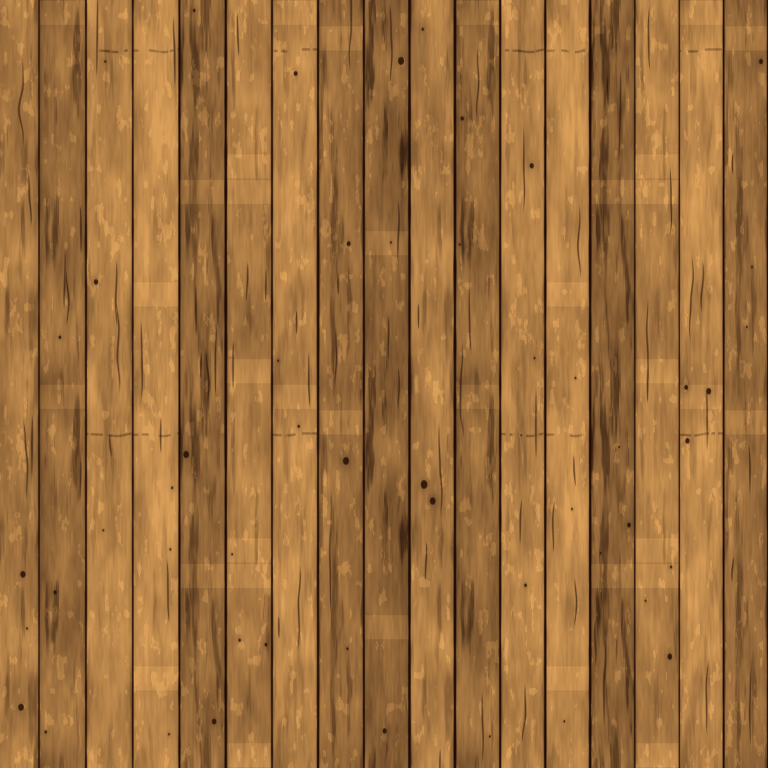
Write a Shadertoy shader that draws this texture.

```glsl
// Weathered brown boards standing side by side, with dark seams, grain, knots and worn patches.

const vec3 GAP_COLOR = vec3(0.12, 0.05, 0.02);
const vec3 WOOD_COLOR = vec3(0.75, 0.54, 0.30);

const float FIRST_SEAM = 0.0508;    // right edge of the cut-off first board
const float BOARD_WIDTH = 0.0613;   // width of the boards at the left
const float NARROWING = 0.000125;   // boards get slightly narrower to the right
const float SET_SIZE = 9.0;         // boards before the tones come round again
const float TILES_DOWN = 2.0;       // vertical repeats of the weathering
const float TONES[9] = float[9](0.86, 0.73, 0.99, 1.0, 0.74, 0.86, 0.97, 0.83, 0.66);

const float SEAM_HALF_WIDTH = 0.0014;
const float WEAR_AMOUNT = 0.50;
const float GRAIN_AMOUNT = 0.20;
const float PATCH_ROWS = 15.0;
const float SCRATCH_HEIGHT = 0.87;  // within one vertical tile
const int CRACKS = 4;
const int KNOTS = 3;

float hash(vec2 p) {
    vec3 q = fract(p.xyx * 0.1031);
    q += dot(q, q.yzx + 33.33);
    return fract((q.x + q.y) * q.z);
}

// Value noise that wraps vertically after a whole number of cells.
float noise(vec2 p, float seed, float period) {
    vec2 cell = floor(p), f = fract(p);
    f = f * f * (3.0 - 2.0 * f);
    float x = cell.x + seed * 71.0;
    float y0 = mod(cell.y, period), y1 = mod(cell.y + 1.0, period);
    return mix(mix(hash(vec2(x, y0)), hash(vec2(x + 1.0, y0)), f.x),
               mix(hash(vec2(x, y1)), hash(vec2(x + 1.0, y1)), f.x), f.y);
}

float fbm(vec2 p, float seed, float period) {
    float sum = 0.0, weight = 0.5;
    for (int i = 0; i < 4; i++) {
        sum += weight * noise(p, seed, period);
        p *= 2.0;
        period *= 2.0;
        weight *= 0.5;
    }
    return sum / 0.9375;
}

// Board number plus position across it, from the canvas x.
float boardCoord(float x) {
    float offset = x - FIRST_SEAM;
    float root = sqrt(BOARD_WIDTH * BOARD_WIDTH - 4.0 * NARROWING * offset);
    return 1.0 + 2.0 * offset / (BOARD_WIDTH + root);
}

// Thin, wavering vertical splits.
float cracks(vec2 pos, float board, float pixel) {
    float mask = 0.0;
    for (int i = 0; i < CRACKS; i++) {
        vec2 key = vec2(board * 5.0 + 3.0, float(i) * 11.0 + 2.0);
        float center = hash(key + 0.3);
        float halfLength = mix(0.015, 0.07, hash(key + 5.7));
        float along = (pos.y - center) / halfLength;
        float waver = 0.007 * (noise(vec2(0.5, pos.y * 28.0), board + float(i), 99.0) - 0.5);
        float x = BOARD_WIDTH * mix(0.12, 0.88, hash(key + 9.1)) + waver;
        float width = 0.0011 * max(0.0, 1.0 - along * along);
        float line = 1.0 - smoothstep(width - pixel, width + pixel, abs(pos.x - x));
        mask = max(mask, line * (1.0 - smoothstep(0.7, 1.0, abs(along))));
    }
    return mask;
}

// Dark knots and nail holes with a faint halo.
float knots(vec2 pos, float board, float pixel) {
    float mask = 0.0;
    for (int i = 0; i < KNOTS; i++) {
        vec2 key = vec2(board * 7.0 + 1.0, float(i) * 13.0 + 40.0);
        vec2 center = vec2(BOARD_WIDTH * mix(0.1, 0.9, hash(key)), hash(key + 3.3));
        float size = mix(0.0012, 0.0048, pow(hash(key + 6.1), 3.0));
        float d = length((pos - center) * vec2(1.0, 0.8));
        float core = 1.0 - smoothstep(size - pixel, size + pixel, d);
        mask = max(mask, max(0.85 * core, 0.35 * exp(-d / size * 0.7)));
    }
    return mask;
}

void mainImage(out vec4 fragColor, in vec2 fragCoord) {
    vec2 uv = fragCoord / iResolution.xy;
    float pixel = 1.0 / iResolution.y;
    float coord = boardCoord(uv.x);
    float board = floor(coord), across = fract(coord);
    float kind = mod(board, SET_SIZE);
    float tileY = fract(uv.y * TILES_DOWN);
    vec2 pos = vec2(across * BOARD_WIDTH, uv.y);
    float tone = TONES[int(kind)] + 0.06 * (hash(vec2(board, 8.0)) - 0.5);
    float age = 1.0 - smoothstep(0.65, 1.0, tone);

    // Broad stains repeat by tile; the fine grain differs everywhere.
    float wear = fbm(vec2(across * 1.8, tileY * 6.0), kind, 6.0);
    float coarse = noise(vec2(across * 13.0, uv.y * 14.0), board + 20.0, 99.0);
    float fine = noise(vec2(across * 27.0, uv.y * 60.0), board + 40.0, 99.0);
    float streak = fbm(vec2(across * 6.0, tileY * 5.0), kind + 60.0, 5.0);
    float fleck = fbm(vec2(across * 7.0, uv.y * 50.0), board + 80.0, 99.0);
    float level = tone + WEAR_AMOUNT * (wear - 0.5) + GRAIN_AMOUNT * (0.5 * (coarse + fine) - 0.5);
    level -= mix(0.15, 0.38, age) * smoothstep(0.56, 0.78, streak);
    level += 0.16 * smoothstep(0.64, 0.74, fleck);

    // Pale worn blocks and broken cross scratches.
    float row = tileY * PATCH_ROWS;
    float edge = smoothstep(0.0, 0.06, fract(row)) * smoothstep(0.0, 0.06, 1.0 - fract(row));
    level += 0.11 * edge * step(0.93, hash(vec2(kind + 4.0, floor(row) + 17.0)));
    float scratchY = SCRATCH_HEIGHT + 0.014 * (noise(vec2(across * 3.0, 0.5), kind, 9.0) - 0.5);
    float scratch = 1.0 - smoothstep(0.0006, 0.0006 + 1.5 * pixel, abs(tileY - scratchY) / TILES_DOWN);
    level -= 0.3 * scratch * step(0.94, tone) * smoothstep(0.35, 0.6, coarse);

    level *= 1.0 - 0.6 * cracks(pos, board, pixel);
    level *= 1.0 - knots(pos, board, pixel);

    // Seams vary in width and waver a little.
    float seam = floor(coord + 0.5);
    float seamDistance = min(across, 1.0 - across) * BOARD_WIDTH;
    float seamWidth = SEAM_HALF_WIDTH * mix(0.55, 1.2, hash(vec2(seam, 31.0)));
    seamWidth *= 0.75 + 0.5 * noise(vec2(0.5, uv.y * 40.0), seam + 100.0, 99.0);
    level *= 1.0 - 0.3 * exp(-seamDistance / 0.0025);
    level *= smoothstep(seamWidth - pixel, seamWidth + pixel, seamDistance);

    fragColor = vec4(mix(GAP_COLOR, WOOD_COLOR, clamp(level, 0.0, 1.16)), 1.0);
}
```
